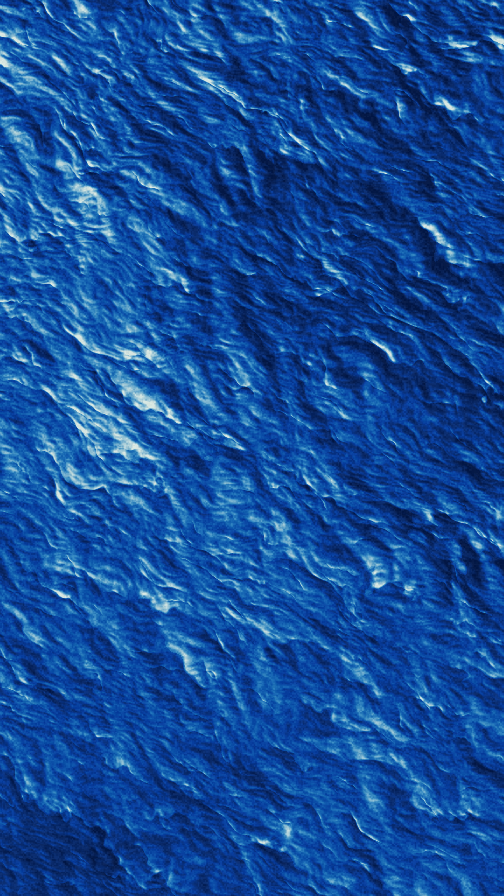
Write a Shadertoy shader that draws this texture.

```glsl
// Deep blue sea seen from above, with wind-driven crests falling to the right.
// Slopes of layered ridged noise, broken crest lines and broad light patches
// add up to one tone, which a colour ramp turns into water.

// Ramp stops: rgb colour, and in w the tone at which it is reached
const vec4 RAMP[8] = vec4[8](
    vec4(0.02, 0.10, 0.28, -2.90),
    vec4(0.04, 0.18, 0.45, -1.30),
    vec4(0.03, 0.24, 0.62, -0.42),
    vec4(0.05, 0.33, 0.67, 0.31),
    vec4(0.10, 0.42, 0.71, 0.90),
    vec4(0.23, 0.55, 0.76, 1.48),
    vec4(0.53, 0.73, 0.82, 2.30),
    vec4(0.84, 0.90, 0.88, 3.40));

const float CREST_ANGLE = -0.56;
const float GRAIN_CELLS = 512.0;

float hash(vec2 p) {
    vec3 q = fract(vec3(p.xyx) * 0.1031);
    q += dot(q, q.yzx + 33.33);
    return fract((q.x + q.y) * q.z);
}

mat2 rotation(float angle) {
    float c = cos(angle), s = sin(angle);
    return mat2(c, -s, s, c);
}

float cornerSlope(vec2 cell, vec2 offset) {
    float angle = 6.2832 * hash(cell);
    return dot(vec2(cos(angle), sin(angle)), offset);
}

// Gradient noise, about -0.7 to 0.7
float noise(vec2 p) {
    vec2 i = floor(p), f = p - i;
    vec2 u = f * f * f * (f * (f * 6.0 - 15.0) + 10.0);
    vec2 e = vec2(1.0, 0.0);
    float low = mix(cornerSlope(i, f), cornerSlope(i + e, f - e), u.x);
    float high = mix(cornerSlope(i + e.yx, f - e.yx),
                     cornerSlope(i + e.xx, f - e.xx), u.x);
    return mix(low, high, u.y);
}

// Water height: ridged octaves stretched along the crests
float surface(vec2 p) {
    float height = 0.0, frequency = 19.0, weight = 0.50;
    for (int i = 0; i < 4; i++) {
        vec2 q = rotation(0.2 * float(i) - 0.3) * p;
        float n = noise(q * frequency * vec2(0.55, 1.0) + 37.0 * float(i + 1));
        height -= weight / frequency * sqrt(n * n + 0.002);
        frequency *= 1.95;
    }
    return height;
}

// Short bright lines, sharp below and fading upward
float crests(vec2 p, float frequency, float cover, float seed) {
    vec2 q = p * frequency + seed;
    float phase = q.y + 1.2 * noise(q * vec2(0.35, 0.5))
                + 0.30 * noise(q * vec2(1.3, 1.6))
                + 0.12 * noise(q * 3.7);
    float row = floor(phase), rise = phase - row;
    float line = smoothstep(0.0, 0.06, rise) * exp(-rise * 7.0);
    float shade = smoothstep(0.72, 1.0, rise);
    float gate = noise(vec2(q.x * 0.65, row * 7.37 + seed));
    float gateAbove = noise(vec2(q.x * 0.65, (row + 1.0) * 7.37 + seed));
    float wisps = 0.8 + 1.3 * noise(rotation(0.9) * q * vec2(6.0, 2.5));
    return line * wisps * smoothstep(cover, cover + 0.35, gate)
         - 0.28 * shade * smoothstep(cover, cover + 0.35, gateAbove);
}

float lightPatch(vec2 uv, vec2 centre, vec2 radius) {
    vec2 d = (uv - centre) / radius;
    return exp(-dot(d, d));
}

// Broad light and shade over the whole sea
float broadLight(vec2 uv, vec2 p) {
    float light = 0.8 * noise(p * 5.0 + 3.0) + 0.7 * noise(p * 11.0 + 8.0);
    light += 0.90 * lightPatch(uv, vec2(0.06, 0.73), vec2(0.27, 0.22));
    light += 0.60 * lightPatch(uv, vec2(0.42, 0.43), vec2(0.42, 0.17));
    light += 0.30 * lightPatch(uv, vec2(0.65, 0.15), vec2(0.35, 0.18));
    light -= 0.80 * lightPatch(uv, vec2(0.70, 0.76), vec2(0.45, 0.18));
    light -= 1.05 * lightPatch(uv, vec2(0.98, 0.45), vec2(0.28, 0.20));
    light -= 1.00 * lightPatch(uv, vec2(0.14, 0.05), vec2(0.32, 0.12));
    return light;
}

vec3 waterColour(float tone) {
    vec3 colour = RAMP[0].rgb;
    for (int i = 1; i < 8; i++) {
        float start = RAMP[i - 1].w;
        float blend = clamp((tone - start) / (RAMP[i].w - start), 0.0, 1.0);
        colour = mix(colour, RAMP[i].rgb, blend);
    }
    return colour;
}

void mainImage(out vec4 fragColor, in vec2 fragCoord) {
    vec2 uv = fragCoord / iResolution.xy;
    vec2 p = fragCoord / iResolution.y;

    // Crest space: x runs along the crests, y across them
    vec2 q = rotation(CREST_ANGLE) * p;
    q += 0.018 * vec2(noise(p * 9.0), noise(p * 9.0 + 51.0));
    q += 0.005 * vec2(noise(p * 31.0), noise(p * 31.0 + 71.0));

    // Slopes facing up and to the right catch the light
    vec2 stepAcross = vec2(0.0005, 0.0012);
    float slope = (surface(q - stepAcross) - surface(q + stepAcross))
                / (2.0 * stepAcross.y);

    float foam = 3.3 * crests(q, 15.0, -0.04, 11.0)
               + 2.9 * crests(q, 25.0, -0.04, 47.0)
               + 2.3 * crests(q, 42.0, -0.06, 83.0);

    float grain = hash(floor(p * GRAIN_CELLS)) - 0.5;
    float tone = broadLight(uv, p) - 0.34
               + slope * mix(1.1, 2.0, uv.y)
               + foam * mix(0.85, 1.25, uv.y);

    fragColor = vec4(waterColour(tone + 0.4 * grain) + 0.035 * grain, 1.0);
}
```
